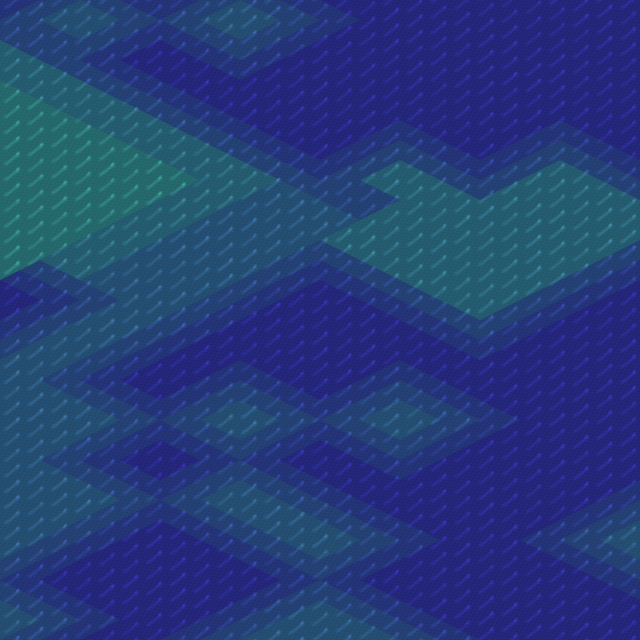
Write a WebGL 1 fragment shader that draws this background.

```glsl
precision highp float;
// Terraced diamond map in indigo and teal, covered by a slanted weave of glinting dashes.
uniform vec2 u_resolution;

float edgeWidth;

float softStep(float x) {
  return smoothstep(-edgeWidth, edgeWidth, x);
}

float hash(vec2 p) {
  return fract(sin(dot(p, vec2(12.7, 78.2))) * 4375.5);
}

// Plateau of the given height with two lower terraces around it.
float terrace(vec2 p, vec2 low, vec2 high, float height) {
  vec2 outside = max(low - p, p - high);
  float d = max(outside.x, outside.y);
  return softStep(2.0 - d) + softStep(1.0 - d) + (height - 2.0) * softStep(-d);
}

float knoll(vec2 p, vec2 center) {
  return terrace(p, center - 1.0, center + 1.0, 3.0);
}

float terrainHeight(vec2 p) {
  // Western highland
  float h = terrace(p, vec2(-9.0, 2.0), vec2(20.0, 60.0), 3.0);
  h = max(h, terrace(p, vec2(-9.0, 2.0), vec2(16.0, 60.0), 4.0));
  h = max(h, terrace(p, vec2(-9.0, 4.0), vec2(14.0, 60.0), 5.0));
  h = max(h, terrace(p, vec2(-9.0, 18.0), vec2(24.0, 60.0), 3.0));
  h = max(h, terrace(p, vec2(-9.0, 22.0), vec2(28.0, 60.0), 3.0));

  // Sunken pit, cut off by the cliff on its upper side
  vec2 pit = abs(p - 15.0);
  float rim = max(pit.x, pit.y) - 1.0;
  float cap = softStep(rim) + softStep(rim - 1.0) + 3.0 * softStep(rim - 2.0);
  h = min(h, cap + 5.0 * softStep(14.0 - p.x));

  // Eastern plateau
  h = max(h, terrace(p, vec2(18.0, -2.0), vec2(28.0, 0.0), 4.0));
  h = max(h, terrace(p, vec2(20.0, -2.0), vec2(28.0, 4.0), 4.0));
  h = max(h, terrace(p, vec2(22.0, -6.0), vec2(28.0, 4.0), 4.0));

  // Southern ridges
  h = max(h, terrace(p, vec2(30.0, 18.0), vec2(36.0, 20.0), 3.0));
  h = max(h, terrace(p, vec2(38.0, 22.0), vec2(60.0, 60.0), 3.0));

  // Lone knolls
  for (int i = 0; i < 2; i++) {
    float k = float(i);
    h = max(h, knoll(p, vec2(3.0, -1.0) + 4.0 * k * vec2(1.0, -1.0)));
    h = max(h, knoll(p, vec2(27.0, 15.0) + 4.0 * k * vec2(1.0, -1.0)));
    h = max(h, knoll(p, mix(vec2(43.0, 11.0), vec2(31.0), k)));
  }
  return h;
}

// Slanted dashes, each ending in a small spark.
float weave(vec2 uv) {
  vec2 grid = vec2(uv.x * 27.0, (uv.y - 0.38 * uv.x) * 41.0);
  grid.y += 0.12 * sin(grid.x * 6.283);
  vec2 cell = fract(grid) - 0.5;
  float vary = 0.65 + 0.35 * hash(floor(grid));
  float dash = smoothstep(0.20, 0.04, abs(cell.y)) * smoothstep(0.42, 0.2, abs(cell.x));
  float spark = smoothstep(0.13, 0.02, length((cell - vec2(0.25, 0.12)) * vec2(1.0, 0.75)));
  return vary * (0.5 * dash + 0.8 * spark);
}

void main() {
  vec2 uv = gl_FragCoord.xy / u_resolution;
  edgeWidth = 24.0 / min(u_resolution.x, u_resolution.y);

  // Diagonal axes: x runs down to the right, y down to the left
  vec2 q = vec2(16.0 * uv.x, 32.0 * (1.0 - uv.y));
  float h = terrainHeight(vec2(q.x + q.y, q.y - q.x));

  vec3 color = vec3(0.138, 0.148, 0.475) + h * vec3(0.001, 0.052, -0.011);

  // Fine slanted grain
  float grain = sin(uv.x * 340.0 - uv.y * 900.0) * sin(uv.x * 510.0 + uv.y * 400.0);
  color += 0.012 * grain;
  color += weave(uv) * (vec3(0.08, 0.06, 0.24) + h * vec3(0.004, 0.03, -0.008));

  gl_FragColor = vec4(color, 1.0);
}
```
